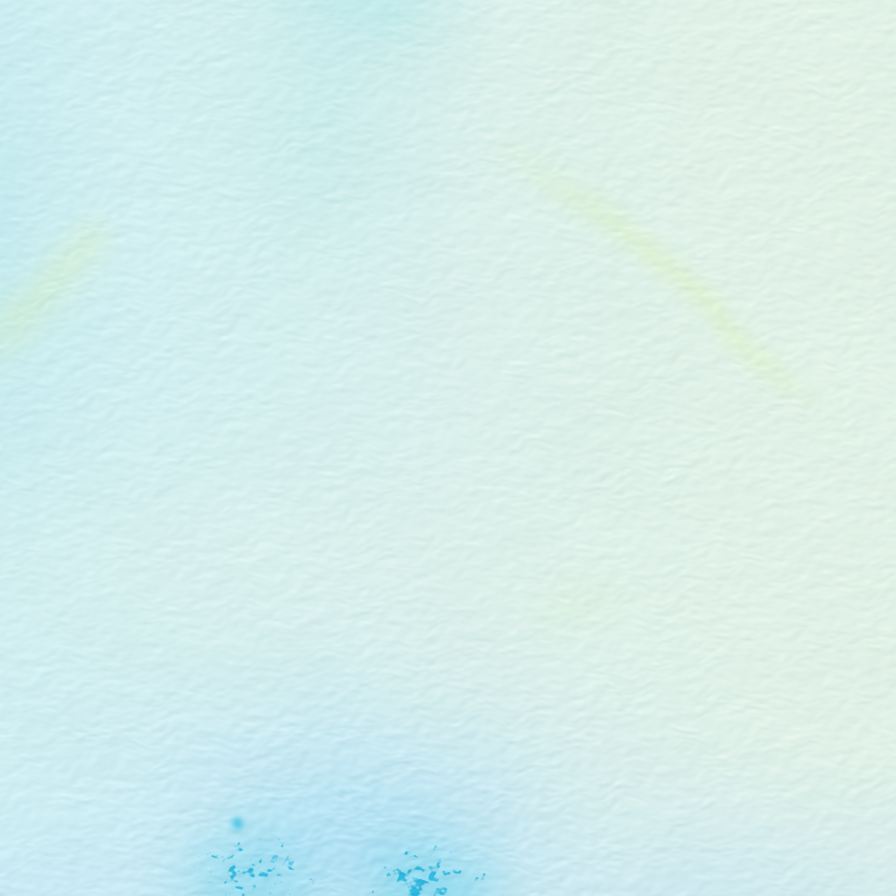
Give the GLSL for this background, as a Shadertoy shader.

```glsl
// Pale aqua-to-cream watercolor wash on embossed paper, with blue pigment pooling at the bottom.
#define GRAIN_SCALE 105.0
#define GRAIN_DEPTH 0.064
#define WASH_WOBBLE 0.035
#define SPECK_SCALE 165.0
#define AQUA vec3(0.812, 0.933, 0.948)
#define CREAM vec3(0.880, 0.945, 0.905)
#define TEAL vec3(0.670, 0.895, 0.915)
#define LIME vec3(0.850, 0.940, 0.740)
#define SKY vec3(0.735, 0.885, 0.970)
#define CYAN vec3(0.430, 0.820, 0.920)
#define PIGMENT vec3(0.120, 0.700, 0.860)

float hash(vec2 p) {
    vec3 q = fract(vec3(p.xyx) * 0.1031);
    q += dot(q, q.yzx + 33.33);
    return fract((q.x + q.y) * q.z);
}

float noise(vec2 p) {
    vec2 cell = floor(p), f = fract(p);
    f = f * f * (3.0 - 2.0 * f);
    return mix(mix(hash(cell), hash(cell + vec2(1, 0)), f.x),
               mix(hash(cell + vec2(0, 1)), hash(cell + vec2(1, 1)), f.x), f.y);
}

float fbm(vec2 p) {
    float sum = 0.0, weight = 0.5;
    for (int i = 0; i < 4; i++) {
        sum += weight * noise(p);
        p = mat2(1.6, 1.2, -1.2, 1.6) * p + 17.3;
        weight *= 0.5;
    }
    return sum / 0.9375;
}

// Soft elliptical stain
float stain(vec2 p, vec2 center, vec2 radius) {
    vec2 d = (p - center) / radius;
    return exp(-dot(d, d));
}

// Soft brush stroke from a to b, bowed sideways and fading at both ends
float stroke(vec2 p, vec2 a, vec2 b, float width, float bow) {
    vec2 along = normalize(b - a);
    float t = dot(p - a, along) / length(b - a);
    float side = dot(p - a, vec2(-along.y, along.x)) - bow * 4.0 * t * (1.0 - t);
    float ends = smoothstep(0.0, 0.45, t) * (1.0 - smoothstep(0.75, 1.03, t));
    return ends * exp(-side * side / (width * width));
}

// Paper height: short fibres stretched sideways, with a finer tooth on top
float paper(vec2 p) {
    vec2 q = p * GRAIN_SCALE * vec2(0.65, 1.25);
    q.y += 1.4 * noise(p * 30.0);
    return 0.55 * noise(q) + 0.45 * noise(mat2(1.7, 0.6, -0.6, 1.7) * q + 41.0);
}

vec3 wash(vec2 p) {
    // Base gradient from aqua at the left to cream at the right
    float warmth = smoothstep(-0.05, 0.97, p.x + 0.06 * (p.y - 0.5));
    vec3 color = mix(AQUA, CREAM, warmth);
    color = mix(color, CREAM, 0.30 * stain(p, vec2(0.25, 0.36), vec2(0.30, 0.13)));
    color = mix(color, CREAM, 0.30 * stain(p, vec2(0.65, 0.31), vec2(0.18, 0.12)));

    // Teal stains along the top and the left edge
    color = mix(color, TEAL, 0.50 * stain(p, vec2(0.42, 1.02), vec2(0.08, 0.065)));
    color = mix(color, TEAL, 0.22 * stain(p, vec2(0.38, 0.88), vec2(0.11, 0.18)));
    color = mix(color, TEAL, 0.34 * stain(p, vec2(-0.04, 0.74), vec2(0.11, 0.25)));

    // Yellow-green strokes
    color = mix(color, LIME, 0.40 * stroke(p, vec2(0.51, 0.88), vec2(0.94, 0.53), 0.016, 0.004));
    color = mix(color, LIME, 0.34 * stroke(p, vec2(-0.05, 0.57), vec2(0.135, 0.765), 0.028, 0.0));
    color = mix(color, LIME, 0.12 * stain(p, vec2(0.65, 0.32), vec2(0.05, 0.025)));

    // Blue bloom along the bottom
    color = mix(color, SKY, 0.66 * stain(p, vec2(0.40, 0.07), vec2(0.23, 0.15)));
    color = mix(color, SKY, 0.45 * stain(p, vec2(0.80, -0.01), vec2(0.36, 0.11)));
    color = mix(color, SKY, 0.32 * stain(p, vec2(0.02, -0.01), vec2(0.28, 0.09)));
    color = mix(color, CYAN, 0.46 * stain(p, vec2(0.28, 0.02), vec2(0.070, 0.060)));
    color = mix(color, CYAN, 0.56 * stain(p, vec2(0.48, 0.01), vec2(0.065, 0.060)));
    return mix(color, CYAN, 0.15 * stain(p, vec2(0.40, 0.06), vec2(0.12, 0.10)));
}

// Pigment grains caught in the paper, denser near the pools
float specks(vec2 p) {
    float density = stain(p, vec2(0.288, 0.028), vec2(0.058, 0.042))
                  + stain(p, vec2(0.475, 0.010), vec2(0.070, 0.050));
    vec2 q = mat2(0.85, 0.35, -0.45, 1.0) * p * SPECK_SCALE;
    float grain = 0.7 * noise(q) + 0.3 * noise(q * 1.9 + 7.0);
    float cut = 0.88 - 0.34 * min(density, 1.0);
    float dots = smoothstep(cut, cut + 0.22, grain) * smoothstep(0.1, 0.5, density);
    return max(dots, 0.75 * stain(p, vec2(0.265, 0.081), vec2(0.007)));
}

void mainImage(out vec4 fragColor, in vec2 fragCoord) {
    vec2 uv = fragCoord / iResolution.xy;
    vec2 wobble = vec2(fbm(uv * 9.0), fbm(uv * 9.0 + 31.7)) - 0.5;
    vec3 color = wash(uv + WASH_WOBBLE * wobble);
    color = mix(color, PIGMENT, 0.85 * specks(uv));

    // Emboss the paper with light from the upper left, rougher where paint is wet
    float relief = paper(uv) - paper(uv + vec2(-0.0022, 0.0032));
    float wet = stain(uv, vec2(0.40, 0.06), vec2(0.27, 0.14));
    color += GRAIN_DEPTH * (1.0 + 0.7 * wet) * relief * vec3(1.15, 0.80, 0.70);
    color += 0.014 * (fbm(uv * vec2(12.0, 20.0)) - 0.5);
    fragColor = vec4(clamp(color, 0.0, 1.0), 1.0);
}
```
